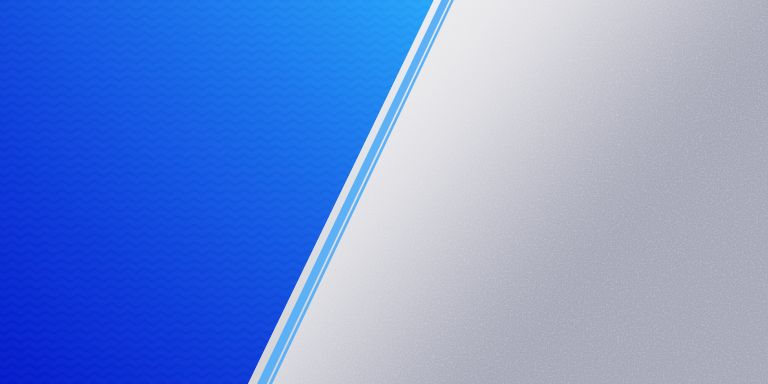
Write a Shadertoy shader that draws this background.

```glsl
const float TAU = 6.2831853;
const vec3 DEEP_BLUE = vec3(0.03, 0.12, 0.80);
const vec3 SKY_BLUE = vec3(0.16, 0.66, 0.98);
const vec3 STRIPE_BLUE = vec3(0.36, 0.69, 0.96);
const vec3 PALE_SILVER = vec3(0.92, 0.92, 0.93);
const vec3 DARK_SILVER = vec3(0.675, 0.68, 0.74);

vec2 hash2(vec2 cell) {
    vec3 q = fract(cell.xyx * vec3(0.1031, 0.1030, 0.0973));
    q += dot(q, q.yzx + 33.33);
    return fract((q.xx + q.yz) * q.zy);
}

// Distance to the nearest scattered cell point
float cellular(vec2 p) {
    vec2 cell = floor(p);
    float nearest = 2.0;
    for (int j = -1; j <= 1; j++) {
        for (int i = -1; i <= 1; i++) {
            vec2 neighbour = cell + vec2(i, j);
            nearest = min(nearest, distance(p, neighbour + hash2(neighbour)));
        }
    }
    return nearest;
}

// Antialiased step: 0 left of the edge, 1 right of it
float edgeMask(float offset, float edge, float softness) {
    return smoothstep(-softness, softness, offset - edge);
}

float band(float offset, float start, float end, float softness) {
    return edgeMask(offset, start, softness) - edgeMask(offset, end, softness);
}

// Dark crests of stacked horizontal ripples
float ripples(vec2 p, float rows, float wavelength) {
    float phase = p.y * rows + 0.22 * sin(p.x * TAU / wavelength);
    return pow(0.5 + 0.5 * cos(TAU * phase), 3.0);
}

vec3 bluePanel(vec2 p) {
    float t = clamp(0.36 * p.y + 0.33 * p.x + 0.24 * p.x * p.y, 0.0, 1.0);
    vec3 color = mix(DEEP_BLUE, SKY_BLUE, vec3(t, t, pow(t, 0.8)));
    return color - vec3(0.008, 0.026, 0.018) * ripples(p, 44.0, 0.043);
}

vec3 silverPanel(vec2 p, float offset) {
    float shade = smoothstep(0.05, 1.05, offset + 0.35 * (1.0 - p.y));
    float grain = cellular(p * 210.0) - 0.5;
    return mix(PALE_SILVER, DARK_SILVER, shade) + grain * mix(0.01, 0.07, shade);
}

void mainImage(out vec4 fragColor, in vec2 fragCoord) {
    vec2 p = fragCoord / iResolution.y;
    float softness = 0.8 / iResolution.y;

    // Horizontal offset from the slanted divider
    float offset = p.x - mix(0.646, 1.130, p.y);
    vec3 color = mix(bluePanel(p), silverPanel(p, offset), edgeMask(offset, 0.0, softness));

    // Tapering stripes beside the divider
    float taper = mix(1.0, 0.83, p.y);
    vec3 trim = mix(vec3(0.83, 0.83, 0.84), vec3(0.92, 0.93, 0.95), p.y);
    color = mix(color, trim, band(offset, 0.0, 0.054 * taper, softness));
    color = mix(color, STRIPE_BLUE, band(offset, 0.0235 * taper, 0.0485 * taper, softness));
    color = mix(color, STRIPE_BLUE, band(offset, 0.054 * taper, 0.0625 * taper, softness));

    fragColor = vec4(clamp(color, 0.0, 1.0), 1.0);
}
```
